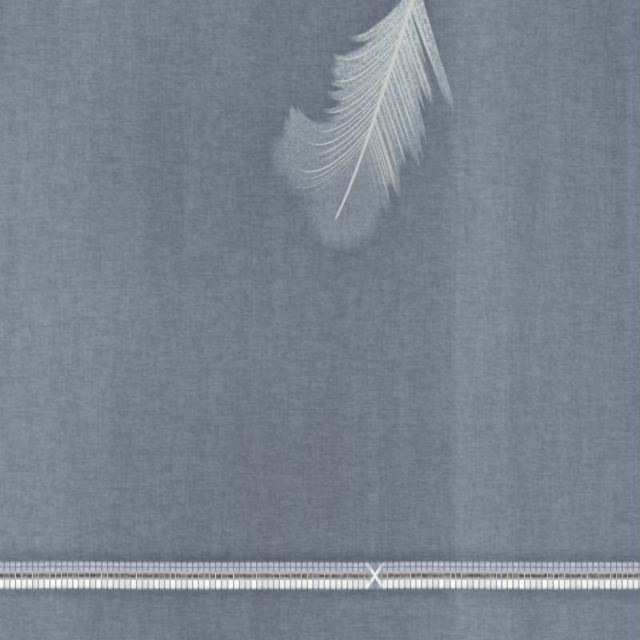
Write a WebGL 2 fragment shader that draws this texture.

```glsl
#version 300 es
precision highp float;
// A pale feather on slate-blue woven cloth, above a beaded silver trim.
// The cloth is layered value noise, the feather a union of tapered capsules
// with barbs along curved level lines, and the trim rows of repeated beads.
uniform vec2 u_resolution;
out vec4 fragColor;

float hash(vec2 p) {
    vec3 h = fract(p.xyx * 0.1031);
    h += dot(h, h.yzx + 33.33);
    return fract((h.x + h.y) * h.z);
}

float noise(vec2 p) {
    vec2 i = floor(p), f = fract(p);
    f = f * f * (3.0 - 2.0 * f);
    return mix(mix(hash(i), hash(i + vec2(1, 0)), f.x),
               mix(hash(i + vec2(0, 1)), hash(i + vec2(1, 1)), f.x), f.y);
}

float bump(float x, float center, float width) {
    float d = (x - center) / width;
    return exp(-d * d);
}

float taperedCapsule(vec2 p, vec2 a, vec2 b, float ra, float rb) {
    float h = clamp(dot(p - a, b - a) / dot(b - a, b - a), 0.0, 1.0);
    return length(p - mix(a, b, h)) - mix(ra, rb, h);
}

float smoothMin(float a, float b, float k) {
    float h = max(k - abs(a - b), 0.0) / k;
    return min(a, b) - h * h * k * 0.25;
}

// Thread grain, from -0.5 to 0.5
float weave(vec2 p) {
    float twill = noise(vec2(p.x * 190.0 + p.y * 60.0, p.y * 280.0 - p.x * 70.0));
    float warp = noise(p * vec2(300.0, 45.0));
    float weft = noise(p * vec2(50.0, 300.0) + 9.0);
    return 0.44 * twill + 0.28 * warp + 0.28 * weft - 0.5;
}

vec3 cloth(vec2 p) {
    float tone = 0.6 * bump(p.x, 0.75, 0.05) + 0.35 * bump(p.x, 0.718, 0.008)
               + 0.3 * bump(p.x, 0.786, 0.007) + 0.3 * bump(p.x, 0.87, 0.04)
               + 0.5 * bump(p.x, 0.06, 0.13) - 0.25 * bump(p.x, 0.45, 0.2);
    tone += 0.5 * (noise(p * vec2(5.0, 4.0)) - 0.5);
    tone += 0.35 * (noise(p * vec2(60.0, 3.0)) - 0.5);
    vec3 color = mix(vec3(0.445, 0.478, 0.525), vec3(0.495, 0.55, 0.595), tone + 0.18);
    color += vec3(0.02, 0.01, 0.04) * bump(p.x, 0.985, 0.006);
    return color + 0.11 * weave(p);
}

vec3 addFeather(vec3 color, vec2 p, float px) {
    // Curved shaft, and the height at which the barb through p leaves it
    float t = clamp(p.y / 0.345, 0.0, 1.2);
    float side = 0.645 - 0.112 * t - 0.010 * pow(t, 6.0) - p.x;
    float d = abs(side);
    bool left = side > 0.0;
    float root = p.y - (left ? 2.0 * d - 13.8 * d * d : 1.5 * d);
    float slope = left ? 2.0 - 27.6 * d : 1.5;

    // Vane outline with split, tufted edges
    float vane = taperedCapsule(p, vec2(0.645, -0.01), vec2(0.60, 0.145), 0.015, 0.083);
    vane = min(vane, taperedCapsule(p, vec2(0.60, 0.145), vec2(0.537, 0.332), 0.083, 0.060));
    vane = smoothMin(vane, length(p - vec2(0.487, 0.242)) - 0.062, 0.03);
    float ragged = left ? smoothstep(0.23, 0.17, p.y) : smoothstep(0.35, 0.29, p.y);
    float tuft = noise(vec2(root * 60.0, left ? 3.0 : 8.0)) - 0.5
               + 0.5 * (noise(vec2(root * 150.0, 21.0)) - 0.5);
    float halo = exp(-max(vane, 0.0) * 32.0);
    vane += ragged * 0.045 * tuft;
    float soft = mix(0.022, 0.010, ragged);
    float body = smoothstep(soft * 0.5, -soft, vane);
    color -= 0.035 * halo * (1.0 - body);

    float down = smoothstep(0.04, 0.32, p.y);
    float core = exp(-d * 16.0);
    float fluff = body * (mix(0.55, 0.22, down) + 0.28 * core * (1.0 - down));
    fluff *= 0.9 + 0.7 * (noise(p * 330.0) - 0.5);
    color = mix(color, vec3(0.74, 0.78, 0.79), clamp(fluff, 0.0, 1.0));

    // Two interleaved sets of fine barbs
    float barbs = 0.0;
    for (int i = 0; i < 2; i++) {
        float k = float(i);
        float s = root / (0.0125 + 0.004 * k) + 0.37 * k;
        float id = floor(s);
        float rnd = hash(vec2(id + 40.0, k * 7.0 + (left ? 2.0 : 5.0)));
        float away = abs(fract(s) - 0.3 - 0.4 * rnd) * (0.0125 + 0.004 * k);
        away /= sqrt(1.0 + slope * slope);
        float reach = (left ? 0.06 : 0.045) + 0.045 * rnd;
        float line = smoothstep(0.0009 + px, 0.0003, away);
        line *= smoothstep(reach, reach * 0.6, d) * (0.5 + 0.5 * rnd);
        barbs = max(barbs, line * smoothstep(-0.03, 0.0, root) * smoothstep(0.25, 0.19, root));
    }
    color = mix(color, vec3(0.81, 0.82, 0.80), 0.7 * barbs * smoothstep(0.015, -0.005, vane));
    float shaft = smoothstep(mix(0.0045, 0.0015, min(t, 1.0)) + px, 0.0006, d * 0.94);
    shaft *= smoothstep(0.348, 0.335, p.y);
    return mix(color, vec3(0.80, 0.81, 0.79), 0.85 * shaft);
}

vec3 addTrim(vec3 color, vec2 p, float px) {
    float y = p.y - 0.899 - 0.0015 * (noise(vec2(p.x * 9.0, 4.0)) - 0.5);
    color -= 0.06 * bump(y, -0.026, 0.012) + 0.045 * bump(y, 0.027, 0.009);
    float s = p.x * 112.0 + 0.3 * noise(vec2(p.x * 30.0, 2.0));
    float rnd = hash(vec2(floor(s), 6.0)), cell = abs(fract(s) - 0.5);
    float bead = smoothstep(0.5, 0.27, cell);
    float glint = noise(p * vec2(230.0, 300.0));

    // Lavender upper row, linked middle row, bright lower row
    vec3 upper = mix(vec3(0.56, 0.58, 0.64), vec3(0.76, 0.78, 0.83), bead * (0.5 + 0.5 * glint));
    upper *= 1.0 - 0.16 * bump(y, -0.013, 0.0015);
    float hole = smoothstep(0.34, 0.18, abs(cell - 0.25 + 0.1 * rnd)) * bump(y, 0.0005, 0.004);
    vec3 middle = mix(vec3(0.76, 0.76, 0.75), vec3(0.29, 0.28, 0.27), hole * (0.45 + 0.55 * glint));
    vec3 lower = mix(vec3(0.66, 0.69, 0.71), vec3(0.97, 0.98, 0.97), bead * (0.65 + 0.35 * rnd));
    lower -= 0.12 * (1.0 - glint) * smoothstep(0.013, 0.021, y);
    vec3 trim = mix(upper, middle, smoothstep(-0.007, -0.005, y));
    trim = mix(trim, lower, smoothstep(0.006, 0.008, y));

    // Crossed knot joining the two lengths
    float kx = p.x - 0.586;
    float cross = smoothstep(0.005, 0.001, abs(abs(kx) - abs(y) * 0.7));
    trim = mix(trim, mix(vec3(0.56, 0.59, 0.65), vec3(0.93), cross), bump(kx, 0.0, 0.011));
    float edge = 0.0205 + 0.0015 * bead - abs(y);
    return mix(color, trim, smoothstep(-px, 0.0025 + px, edge));
}

void main() {
    vec2 p = gl_FragCoord.xy / u_resolution;
    p.y = 1.0 - p.y; // measured down from the top edge
    float px = 1.0 / min(u_resolution.x, u_resolution.y);
    vec3 color = addFeather(cloth(p), p, px);
    color = addTrim(color, p, px);
    fragColor = vec4(clamp(color, 0.0, 1.0), 1.0);
}
```
